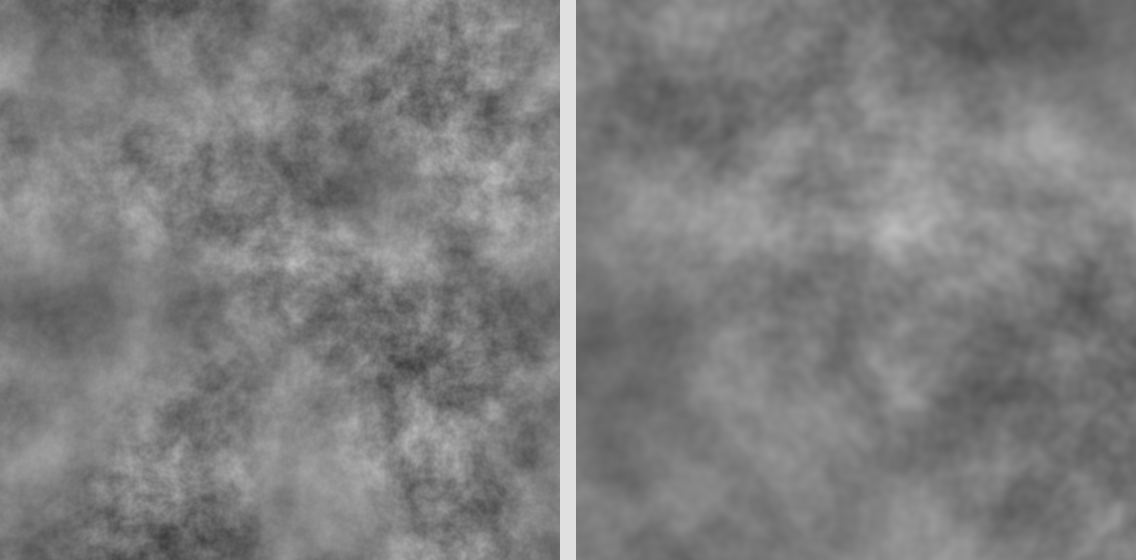
Left: the whole. Right: its middle third, enlarged.
Reproduce this texture procedurally as a WebGL 2 fragment shader.

```glsl
#version 300 es
precision highp float;

#define BROAD_CELLS vec2(3.0, 5.0)
#define DETAIL_CELLS 8.0
#define DETAIL_OCTAVES 5
#define GAIN 0.69
#define MEAN_GREY 0.491
#define CONTRAST 0.203
#define WARP 0.018
#define ROUGH_CELLS vec2(3.0)
#define ROUGH_MIN 0.65
#define ROUGH_MAX 1.85

uniform vec2 u_resolution;
out vec4 fragColor;

float hash(vec2 cell, float seed) {
    return fract(sin(dot(cell, vec2(127.1, 311.7)) + seed * 74.7) * 43758.5453);
}

// Dot product of a random unit gradient with the offset from its wrapped corner
float cornerSlope(vec2 cell, vec2 offset, vec2 cells, float seed) {
    float angle = 6.28318 * hash(mod(cell, cells), seed);
    return dot(vec2(cos(angle), sin(angle)), offset);
}

// Gradient noise that repeats once over the unit square
float tiledNoise(vec2 uv, vec2 cells, float seed) {
    vec2 shift = vec2(hash(vec2(3.0, 8.0), seed), hash(vec2(9.0, 2.0), seed));
    vec2 p = uv * cells + shift;
    vec2 cell = floor(p);
    vec2 f = p - cell;
    vec2 blend = f * f * f * (f * (f * 6.0 - 15.0) + 10.0);
    vec2 e = vec2(1.0, 0.0);
    float bottom = mix(cornerSlope(cell, f, cells, seed),
                       cornerSlope(cell + e.xy, f - e.xy, cells, seed), blend.x);
    float top = mix(cornerSlope(cell + e.yx, f - e.yx, cells, seed),
                    cornerSlope(cell + e.xx, f - e.xx, cells, seed), blend.x);
    return mix(bottom, top, blend.y);
}

// Wide flat clouds plus grain that fades in and out across the tile
float clouds(vec2 uv) {
    float patches = tiledNoise(uv, ROUGH_CELLS, 21.0);
    float roughness = mix(ROUGH_MIN, ROUGH_MAX, smoothstep(-0.4, 0.4, patches));
    float sum = tiledNoise(uv, BROAD_CELLS, 11.0);
    float amplitude = GAIN;
    float cells = DETAIL_CELLS;
    for (int i = 0; i < DETAIL_OCTAVES; i++) {
        float strength = i == 0 ? 1.0 : roughness;
        sum += amplitude * strength * tiledNoise(uv, vec2(cells), float(i) + 2.0);
        amplitude *= GAIN;
        cells *= 2.0;
    }
    return sum;
}

void main() {
    vec2 uv = gl_FragCoord.xy / u_resolution;

    // Gentle bending makes the patches less regular
    vec2 bend = vec2(tiledNoise(uv, vec2(5.0), 31.0), tiledNoise(uv, vec2(5.0), 37.0));
    float grey = MEAN_GREY + CONTRAST * clouds(uv + WARP * bend);

    fragColor = vec4(vec3(clamp(grey, 0.0, 1.0)), 1.0);
}
```
